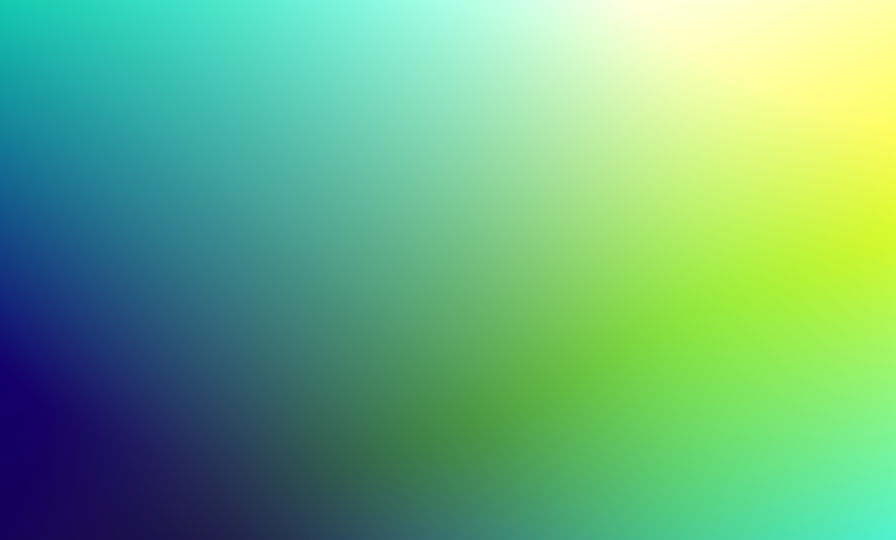
This background is drawn by a Shadertoy shader. Its source:

```glsl
// Soft mesh gradient: indigo, teal, green and yellow light folded along a curved crease.

#define CREASE_SOFTNESS 0.035
#define KEY_COUNT 5

// Colour keys from left to right
const vec3 TOP_EDGE[KEY_COUNT] = vec3[KEY_COUNT](
    vec3(0.07, 0.79, 0.69), vec3(0.31, 0.91, 0.80), vec3(0.67, 1.00, 0.90),
    vec3(1.06, 1.03, 0.86), vec3(1.20, 1.01, 0.66));

const vec3 CREASE[KEY_COUNT] = vec3[KEY_COUNT](
    vec3(0.07, -0.06, 0.41), vec3(0.15, 0.21, 0.34), vec3(0.26, 0.55, 0.25),
    vec3(0.54, 0.89, 0.22), vec3(0.84, 0.98, 0.14));

const vec3 BOTTOM_EDGE[KEY_COUNT] = vec3[KEY_COUNT](
    vec3(0.09, 0.00, 0.35), vec3(0.12, 0.13, 0.29), vec3(0.22, 0.45, 0.43),
    vec3(0.29, 0.78, 0.55), vec3(0.31, 0.95, 0.81));

// Height of the crease at the same keys
const float CREASE_HEIGHT[KEY_COUNT] = float[KEY_COUNT](0.28, 0.15, 0.20, 0.405, 0.56);

// Catmull-Rom weights for four neighbouring keys
vec4 splineWeights(float t) {
    float t2 = t * t, t3 = t2 * t;
    return 0.5 * vec4(-t3 + 2.0 * t2 - t,
                      3.0 * t3 - 5.0 * t2 + 2.0,
                      -3.0 * t3 + 4.0 * t2 + t,
                      t3 - t2);
}

// Smooth ramp through the keys, extended in a straight line past both ends
vec4 ramp(vec4 keys[KEY_COUNT], float x) {
    float position = clamp(x, 0.0, 1.0) * float(KEY_COUNT - 1);
    int i = min(int(position), KEY_COUNT - 2);
    vec4 a = keys[i], b = keys[i + 1];
    vec4 before = 2.0 * a - b, after = 2.0 * b - a;
    if (i > 0) before = keys[i - 1];
    if (i < KEY_COUNT - 2) after = keys[i + 2];
    vec4 w = splineWeights(position - float(i));
    return w.x * before + w.y * a + w.z * b + w.w * after;
}

// max(x, 0) with a rounded corner
float softPositive(float x) {
    return 0.5 * (x + sqrt(x * x + CREASE_SOFTNESS * CREASE_SOFTNESS));
}

void mainImage(out vec4 fragColor, in vec2 fragCoord) {
    vec2 uv = fragCoord / iResolution.xy;

    // Pack colours, with the crease height in the fourth channel
    vec4 topKeys[KEY_COUNT], creaseKeys[KEY_COUNT], bottomKeys[KEY_COUNT];
    for (int i = 0; i < KEY_COUNT; i++) {
        topKeys[i] = vec4(TOP_EDGE[i], 1.0);
        creaseKeys[i] = vec4(CREASE[i], CREASE_HEIGHT[i]);
        bottomKeys[i] = vec4(BOTTOM_EDGE[i], 0.0);
    }
    vec3 top = ramp(topKeys, uv.x).rgb;
    vec4 crease = ramp(creaseKeys, uv.x);
    vec3 bottom = ramp(bottomKeys, uv.x).rgb;

    // Linear blends away from the crease, rounded where they meet
    float rise = uv.y - crease.w;
    vec3 upwardSlope = (top - crease.rgb) / (1.0 - crease.w);
    vec3 downwardSlope = (bottom - crease.rgb) / crease.w;
    vec3 color = crease.rgb + upwardSlope * softPositive(rise)
                            + downwardSlope * softPositive(-rise);

    fragColor = vec4(clamp(color, 0.0, 1.0), 1.0);
}
```
